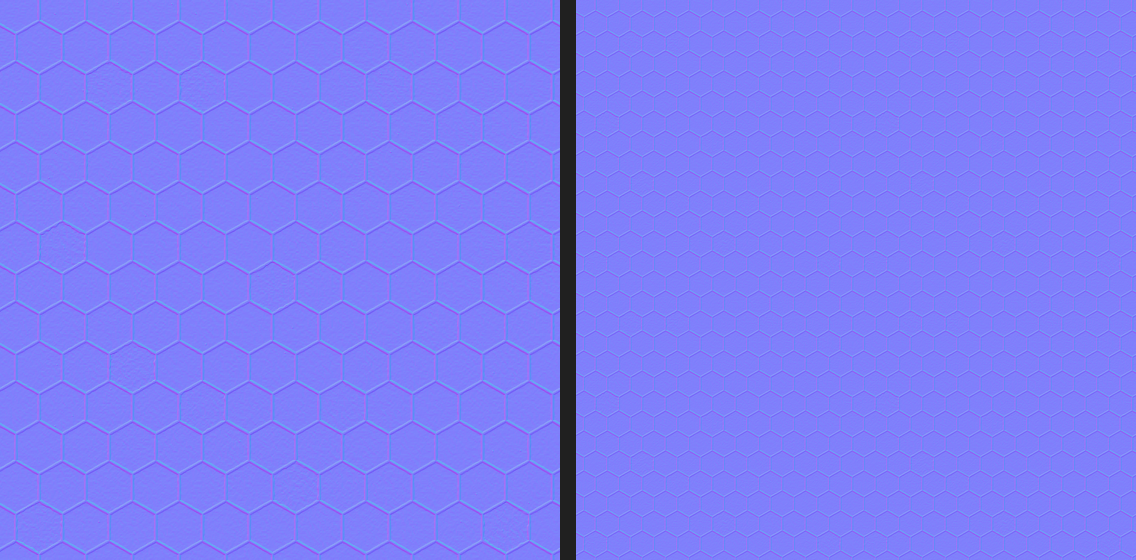
Left: one tile. Right: repeated 2 by 2.
Write a WebGL 2 fragment shader that draws this texture map.

```glsl
#version 300 es
precision highp float;
// Tiling normal map of worn hexagonal floor tiles with bevelled grooves.
uniform vec2 u_resolution;
out vec4 fragColor;

const vec2 REPEATS = vec2(12.0, 14.0);      // columns and rows, rows even
const vec2 GRID_OFFSET = vec2(0.84, 0.815); // centre of the first tile
const float ROW_STEP = 0.8660254;           // row spacing for unit tile width
const float GROOVE_INNER = 0.0004;
const float GROOVE_OUTER = 0.0040;
const float GROOVE_DEPTH = 0.0015;
const vec2 SOFT_AXIS = vec2(-0.5, 0.8660254); // across the rising grooves
const float SOFTENING = 0.5;
const float SIDE_STRENGTH = 0.62;
const float FLAT_BLUE = 0.985;

float hash(vec2 p) {
  return fract(sin(dot(p, vec2(127.1, 311.7))) * 43758.5453);
}

// Value noise that wraps after the given whole number of cells.
float tiledNoise(vec2 uv, float cells) {
  vec2 p = uv * cells;
  vec2 i = floor(p);
  vec2 f = fract(p);
  f = f * f * (3.0 - 2.0 * f);
  float a = hash(mod(i, cells));
  float b = hash(mod(i + vec2(1.0, 0.0), cells));
  float c = hash(mod(i + vec2(0.0, 1.0), cells));
  float d = hash(mod(i + 1.0, cells));
  return mix(mix(a, b, f.x), mix(c, d, f.x), f.y);
}

// Returns distance to the tile edge (x) and the wrapped tile id (yz).
vec3 hexTile(vec2 uv) {
  vec2 q = (uv * REPEATS - GRID_OFFSET) * vec2(1.0, ROW_STEP);
  vec2 period = vec2(1.0, 2.0 * ROW_STEP);
  vec2 a = mod(q, period) - 0.5 * period;
  vec2 b = mod(q - 0.5 * period, period) - 0.5 * period;
  vec2 local = dot(a, a) < dot(b, b) ? a : b;
  vec2 side = abs(local);
  float edge = 0.5 - max(side.x, dot(side, vec2(0.5, ROW_STEP)));
  vec2 id = floor((q - local) / vec2(0.5, ROW_STEP) + 0.5);
  return vec3(edge / REPEATS.x, mod(id, vec2(2.0, 1.0) * REPEATS));
}

// Sparse small dents, one possible per grid cell.
float dents(vec2 uv, float cells) {
  vec2 p = uv * cells;
  vec2 cell = mod(floor(p), cells);
  vec2 centre = 0.3 + 0.4 * vec2(hash(cell + 17.3), hash(cell + 41.9));
  float present = step(0.988, hash(cell + 5.7));
  return present * (1.0 - smoothstep(0.03, 0.16, length(fract(p) - centre)));
}

float surfaceHeight(vec2 uv) {
  vec3 tile = hexTile(uv);
  float wear = smoothstep(0.94, 1.0, hash(tile.yz + 3.1));
  float patches = tiledNoise(uv, 9.0);

  // Groove with slightly chipped edges.
  float chip = (tiledNoise(uv, 170.0) - 0.5) * (0.0008 + 0.0020 * wear);
  float face = smoothstep(GROOVE_INNER, GROOVE_OUTER, tile.x + chip);

  // Fine plaster-like grain, a little stronger on worn tiles.
  float grain = 0.6 * tiledNoise(uv, 230.0) + 0.4 * tiledNoise(uv, 370.0) - 0.5;
  float roughness = 0.00040 + 0.00020 * patches + 0.00030 * wear;
  float relief = grain * roughness - 0.0004 * dents(uv, 64.0);
  return (GROOVE_DEPTH + relief) * face;
}

void main() {
  vec2 uv = gl_FragCoord.xy / u_resolution;

  // Central differences that widen with the pixel size.
  float e = max(0.0005, 0.35 / min(u_resolution.x, u_resolution.y));
  vec2 dx = vec2(e, 0.0);
  vec2 dy = vec2(0.0, e);
  vec2 slope = vec2(surfaceHeight(uv + dx) - surfaceHeight(uv - dx),
                    surfaceHeight(uv + dy) - surfaceHeight(uv - dy)) / (2.0 * e);

  // Weaken relief across one diagonal; green points down the canvas.
  slope -= SOFTENING * SOFT_AXIS * dot(slope, SOFT_AXIS);
  vec3 normal = normalize(vec3(-SIDE_STRENGTH * slope.x, slope.y, 1.0));
  vec3 color = 0.5 + 0.5 * normal;
  color.b *= FLAT_BLUE;
  fragColor = vec4(color, 1.0);
}
```
